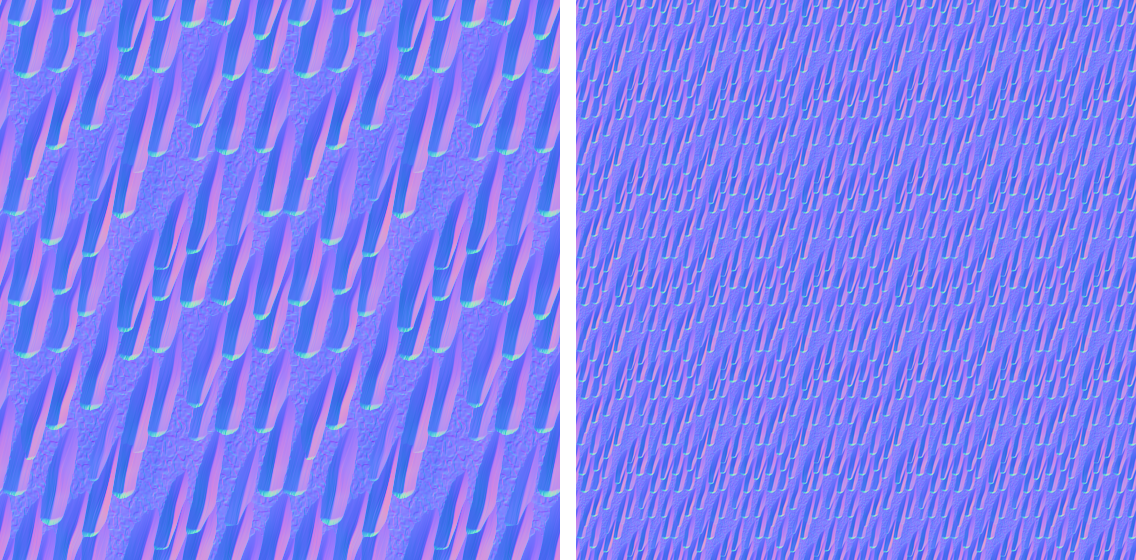
Left: one tile. Right: repeated 3 by 3.
Reproduce this texture map procedurally as a Shadertoy shader.

```glsl
const float REPEATS = 2.0;            // whole tiles across the canvas
const vec2 GRID = vec2(8.0, 4.0);     // strokes per tile
const float STEP = 0.0032;            // slope sampling distance, in tiles

vec2 hash2(vec2 p) {
    vec3 q = fract(p.xyx * vec3(0.1031, 0.1030, 0.0973));
    q += dot(q, q.yzx + 33.33);
    return fract((q.xx + q.yz) * q.zy);
}

// Value noise that wraps after a whole number of lattice cells
float wrapNoise(vec2 p, vec2 period) {
    vec2 i = floor(p), f = fract(p);
    f = f * f * (3.0 - 2.0 * f);
    vec2 a = mod(i, period), b = mod(i + 1.0, period);
    float low = mix(hash2(a).x, hash2(vec2(b.x, a.y)).x, f.x);
    float high = mix(hash2(vec2(a.x, b.y)).x, hash2(b).x, f.x);
    return mix(low, high, f.y);
}

float tileNoise(vec2 p, vec2 count) {
    return wrapNoise(p * count, count);
}

float smoothMin(float a, float b, float k) {
    float h = max(k - abs(a - b), 0.0) / k;
    return min(a, b) - 0.25 * h * h * k;
}

// Broad leaning swell with fine flakes on it
float ground(vec2 p) {
    float swell = wrapNoise(vec2(12.0 * p.x - 3.0 * p.y, 3.0 * p.y), vec2(3.0));
    vec2 bend = vec2(tileNoise(p, vec2(50.0, 40.0)), tileNoise(p + 0.37, vec2(40.0, 50.0)));
    vec2 q = p + 0.010 * (bend - 0.5);
    float flakes = smoothstep(0.3, 0.7, tileNoise(q, vec2(92.0, 60.0)));
    float grit = tileNoise(q + 0.19, vec2(136.0, 110.0));
    return 0.010 * swell + 0.0013 * flakes + 0.0012 * grit;
}

// One leaning ridge: blunt tip at the origin, fading out upwards
float stroke(vec2 d, vec2 seed, vec2 shape) {
    float len = mix(0.38, 0.47, seed.x);
    float halfWidth = mix(0.050, 0.061, shape.x);
    float lean = mix(0.22, 0.28, seed.y);
    float t = d.y / len;
    float s = (d.x - lean * d.y) / halfWidth;
    if (t < 0.0 || t > 1.0 || abs(s) > 1.2) return 0.0;

    // Slightly bent flanks and fine lengthwise fibres
    vec2 offset = floor(seed * 90.0);
    vec2 period = vec2(128.0);
    s += 0.24 * (wrapNoise(vec2(s * 1.2 + t * 2.0, t * 4.0) + offset, period) - 0.5);
    float fibre = 0.5 * wrapNoise(vec2(s * 7.0 + t * 5.0, t * 3.0) + offset, period)
                + 0.5 * wrapNoise(vec2(s * 15.0 - t * 4.0, t * 4.0) + offset, period);

    // Roof profile, lopsided to the right
    float crest = mix(0.02, 0.28, seed.y);
    float roof = smoothMin((1.0 + s) / (1.0 + crest), (1.0 - s) / (1.0 - crest), 0.1);
    float tipEdge = 0.020 * s * s + 0.006 * fibre;
    float tip = smoothstep(-0.002, 0.028, d.y - tipEdge) * smoothstep(0.0, 0.006, d.y);
    float body = mix(0.80, 1.0, smoothstep(0.0, 0.3, t)) * (1.0 - smoothstep(0.25, 1.05, t));
    float height = mix(0.018, 0.039, sqrt(shape.y)) * body;
    return max(roof, 0.0) * tip * (height + 0.0022 * (fibre - 0.5) * body);
}

// Highest of all strokes that reach this point, over the ground
float surface(vec2 p) {
    float top = 0.0;
    vec2 home = floor(p * GRID);
    for (int y = -2; y <= 0; y++) {
        for (int x = -2; x <= 1; x++) {
            vec2 cell = home + vec2(x, y);
            vec2 id = mod(cell, GRID);
            vec2 jitter = vec2(0.3, 0.05) + vec2(0.4, 0.9) * hash2(id + 11.0);
            vec2 anchor = (cell + jitter) / GRID;
            top = max(top, stroke(p - anchor, hash2(id + 37.0), hash2(id + 71.0)));
        }
    }
    return max(ground(p), top);
}

void mainImage(out vec4 fragColor, in vec2 fragCoord) {
    vec2 p = fragCoord / iResolution.xy * REPEATS;
    float h = surface(p);
    float slopeX = (surface(p + vec2(STEP, 0.0)) - h) / STEP;
    float slopeY = (surface(p + vec2(0.0, STEP)) - h) / STEP;

    // Encode the normal as colour, green pointing down
    vec3 normal = normalize(vec3(-slopeX, slopeY, 1.0));
    fragColor = vec4(0.5 + 0.5 * normal, 1.0);
}
```
